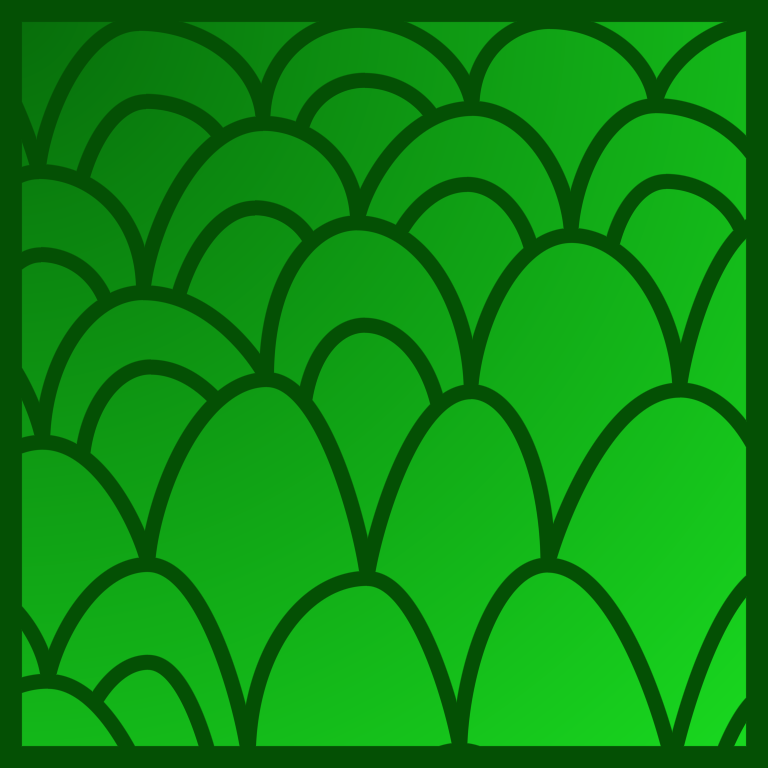
This pattern is drawn by a Shadertoy shader. Its source:

```glsl
#define SPACING 0.267
#define ROW_STEP 0.178
#define TOP_ROW 0.972
#define JITTER vec2(0.045, 0.03)
#define LINE_HALF 0.0098
#define FRAME 0.0286
#define INNER_DROP 0.63
#define INNER_SIZE 0.68
#define INNER_SHARE 0.65

const vec3 INK = vec3(0.016, 0.315, 0.016);
const vec3 DARK_GREEN = vec3(0.028, 0.42, 0.04);
const vec3 GREEN_RISE = vec3(0.05, 0.31, 0.06);

float hash(vec2 p) {
    vec3 q = fract(p.xyx * vec3(0.1031, 0.1030, 0.0973) + 0.37);
    q += dot(q, q.yzx + 33.33);
    return fract((q.x + q.y) * q.z);
}

// Top point of one scale in the staggered, gently sagging lattice
vec2 apexOf(float column, float row) {
    vec2 id = vec2(column, row) + 20.0;
    float x = 0.065 + SPACING * (column + 0.5 - 0.5 * mod(row, 2.0));
    float lift = 0.12 * smoothstep(0.05, 0.4, x) - 0.03;
    float y = TOP_ROW - ROW_STEP * row + lift * sin(row * 0.7854);
    return vec2(x, y) + JITTER * (vec2(hash(id), hash(id + 57.0)) - 0.5);
}

// Signed distance to an arch with separate left and right legs, negative inside
float archDistance(vec2 p, vec2 apex, vec2 leftSpan, vec2 rightSpan, vec2 id) {
    bool onLeft = p.x < apex.x;
    vec2 span = max(onLeft ? leftSpan : rightSpan, vec2(0.03));
    float bulge = mix(1.05, 2.2, hash(id + (onLeft ? 71.0 : 93.0)));
    float u = abs(p.x - apex.x) / span.x;
    float q = max(1.0 + (p.y - apex.y) / span.y, 0.001);
    vec2 slope = vec2(2.0 * u, bulge * pow(q, bulge - 1.0)) / span;
    return (u * u + pow(q, bulge) - 1.0) / max(length(slope), 0.001);
}

float stroke(float d, float soft) {
    return 1.0 - smoothstep(-soft, soft, abs(d) - LINE_HALF);
}

// Scales painted from the top row down, each row hiding the lines behind it
float scaleLines(vec2 p, float soft) {
    float lines = 0.0;
    for (int r = 0; r < 7; r++) {
        float row = float(r), cover = 0.0, ink = 0.0;
        for (int c = -1; c < 5; c++) {
            float column = float(c);
            float leftColumn = column - mod(row, 2.0);
            vec2 id = vec2(column, row) + 20.0;
            vec2 apex = apexOf(column, row);
            vec2 leftFoot = apexOf(leftColumn, row + 1.0);
            vec2 rightFoot = apexOf(leftColumn + 1.0, row + 1.0);
            vec2 leftSpan = abs(leftFoot - apex);
            vec2 rightSpan = abs(rightFoot - apex);

            float d = archDistance(p, apex, leftSpan, rightSpan, id);
            float inside = 1.0 - smoothstep(-soft, soft, d);
            cover = max(cover, inside);
            ink = max(ink, stroke(d, soft));

            // Smaller arch nested in some of the scales
            if (hash(id + 131.0) < INNER_SHARE) {
                vec2 innerApex = mix(apex, 0.5 * (leftFoot + rightFoot), INNER_DROP);
                float inner = archDistance(p, innerApex, leftSpan * INNER_SIZE,
                                           rightSpan * INNER_SIZE, id);
                ink = max(ink, min(inside, stroke(inner, soft)));
            }
        }
        lines = max(lines * (1.0 - cover), ink);
    }
    return lines;
}

void mainImage(out vec4 fragColor, in vec2 fragCoord) {
    vec2 uv = fragCoord / iResolution.xy;
    float soft = 0.75 / min(iResolution.x, iResolution.y);

    // Green brightening away from the upper left corner
    vec3 color = DARK_GREEN + GREEN_RISE * distance(uv, vec2(0.0, 1.0));

    // Outlines and surrounding frame share one ink
    vec2 margin = min(uv, 1.0 - uv);
    float frame = 1.0 - smoothstep(-soft, soft, min(margin.x, margin.y) - FRAME);
    color = mix(color, INK, max(frame, scaleLines(uv, soft)));
    fragColor = vec4(color, 1.0);
}
```
